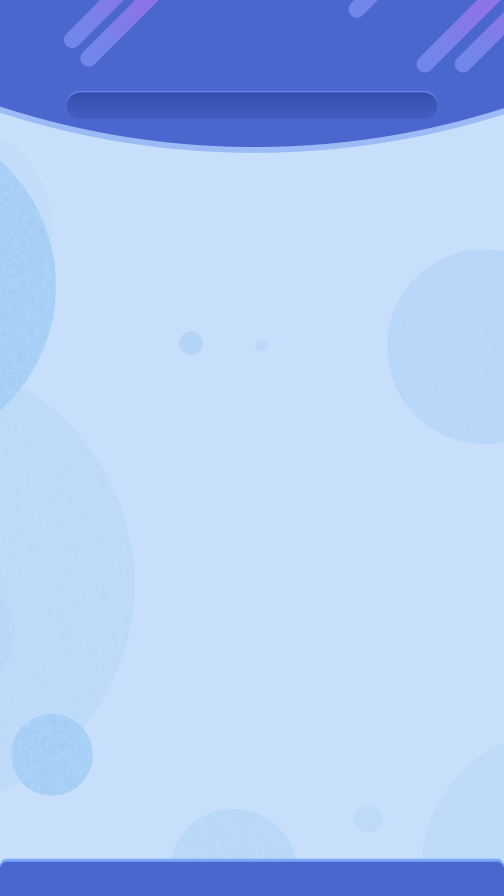
Give the GLSL for this background, as a Shadertoy shader.

```glsl
// Lengths are fractions of the canvas width.
const vec3 SKY = vec3(0.784, 0.873, 0.984);
const vec3 BUBBLE = vec3(0.650, 0.812, 0.965);
const vec3 PANEL = vec3(0.290, 0.400, 0.812);
const vec3 HEADER_RIM = vec3(0.610, 0.730, 0.960);
const vec3 FOOTER_RIM = vec3(0.480, 0.660, 0.970);
const vec3 SLOT_TOP = vec3(0.205, 0.305, 0.675);
const vec3 SLOT_BOTTOM = vec3(0.262, 0.365, 0.760);
const vec3 SLOT_LIGHT = vec3(0.420, 0.540, 0.920);
const vec3 STRIPE_LOW = vec3(0.445, 0.525, 0.920);
const vec3 STRIPE_HIGH = vec3(0.550, 0.450, 0.910);

const float HEADER_RADIUS = 1.627;
const float HEADER_DEPTH = 0.2917;
const float HEADER_RIM_WIDTH = 0.0116;
const float FOOTER_HEIGHT = 0.074;
const float FOOTER_RIM_WIDTH = 0.006;
const float FOOTER_CORNER = 0.014;
const vec2 SLOT_CENTER = vec2(0.5, 0.2083);
const vec2 SLOT_HALF = vec2(0.368, 0.0278);
const float STRIPE_RADIUS = 0.0165;
const float STRIPE_FADE = 0.125;
const float GRAIN_SCALE = 210.0;
const float GRAIN_AMOUNT = 0.035;

// Bubbles: center, radius, opacity
const int BUBBLE_COUNT = 11;
const vec4 BUBBLES[BUBBLE_COUNT] = vec4[](
    vec4(-0.104, 1.326, 0.208, 0.16),
    vec4(-0.1875, 0.620, 0.454, 0.28),
    vec4(-0.222, 1.211, 0.333, 0.92),
    vec4(-0.081, 0.521, 0.111, 0.22),
    vec4(0.103, 0.280, 0.081, 0.92),
    vec4(0.379, 1.097, 0.0235, 0.65),
    vec4(0.519, 1.093, 0.0125, 0.35),
    vec4(0.961, 1.090, 0.193, 0.44),
    vec4(0.463, 0.046, 0.127, 0.42),
    vec4(0.731, 0.153, 0.028, 0.30),
    vec4(1.111, 0.053, 0.275, 0.26));

// Stripes: lower end, measured from the top left
const int STRIPE_COUNT = 5;
const vec2 STRIPES[STRIPE_COUNT] = vec2[](
    vec2(0.1435, 0.0787), vec2(0.176, 0.1157), vec2(0.708, 0.0185),
    vec2(0.843, 0.1273), vec2(0.919, 0.1273));

float hash(vec2 p) {
    return fract(sin(dot(p, vec2(127.1, 311.7))) * 43758.5453);
}

float noise(vec2 p) {
    vec2 i = floor(p), f = fract(p);
    f = f * f * (3.0 - 2.0 * f);
    return mix(mix(hash(i), hash(i + vec2(1, 0)), f.x),
               mix(hash(i + vec2(0, 1)), hash(i + vec2(1, 1)), f.x), f.y);
}

float roundBox(vec2 p, vec2 halfSize, float radius) {
    vec2 q = abs(p) - halfSize + radius;
    return length(max(q, 0.0)) + min(max(q.x, q.y), 0.0) - radius;
}

// Coverage of a distance field, softened over one pixel
float fill(float d) {
    return clamp(0.5 - d * iResolution.x, 0.0, 1.0);
}

vec3 drawBubbles(vec3 color, vec2 p) {
    float grain = noise(p * GRAIN_SCALE) - 0.5;
    float fleck = smoothstep(0.86, 1.0, noise(p * GRAIN_SCALE * 0.6 + 37.0));
    for (int i = 0; i < BUBBLE_COUNT; i++) {
        vec4 b = BUBBLES[i];
        vec3 tint = BUBBLE + GRAIN_AMOUNT * (grain + fleck);
        color = mix(color, tint, b.w * fill(length(p - b.xy) - b.z));
    }
    return color;
}

// Header content; q.y runs down from the top
vec3 drawHeader(vec2 q) {
    vec3 color = PANEL;
    for (int i = 0; i < STRIPE_COUNT; i++) {
        vec2 v = q - STRIPES[i];
        float along = max(dot(v, vec2(0.5, -0.5)), 0.0);
        float d = length(v - along * vec2(1, -1)) - STRIPE_RADIUS;
        vec3 tint = mix(STRIPE_LOW, STRIPE_HIGH, smoothstep(0.0, STRIPE_FADE, along));
        color = mix(color, tint, fill(d));
    }
    // Recessed slot with a lit upper edge
    vec2 s = q - SLOT_CENTER;
    float slot = fill(roundBox(s, SLOT_HALF, SLOT_HALF.y));
    float inner = fill(roundBox(s - vec2(0, 0.0025), SLOT_HALF, SLOT_HALF.y));
    vec3 shade = mix(SLOT_TOP, SLOT_BOTTOM, clamp(s.y / SLOT_HALF.y * 0.5 + 0.5, 0.0, 1.0));
    return mix(color, mix(SLOT_LIGHT, shade, inner), slot);
}

void mainImage(out vec4 fragColor, in vec2 fragCoord) {
    vec2 p = fragCoord / iResolution.x;
    vec2 q = vec2(p.x, iResolution.y / iResolution.x - p.y);
    vec3 color = drawBubbles(SKY, p);

    // Curved header
    float header = length(q - vec2(0.505, HEADER_DEPTH - HEADER_RADIUS)) - HEADER_RADIUS;
    color = mix(color, HEADER_RIM, fill(header - HEADER_RIM_WIDTH));
    color = mix(color, drawHeader(q), fill(header));

    // Footer with rounded upper corners
    vec2 footerHalf = vec2(0.5, FOOTER_HEIGHT);
    float rim = roundBox(p - vec2(0.5, 0.0), footerHalf, FOOTER_CORNER);
    float body = roundBox(p - vec2(0.5, -FOOTER_RIM_WIDTH), footerHalf, FOOTER_CORNER);
    color = mix(color, FOOTER_RIM, fill(rim));
    color = mix(color, PANEL, fill(body));

    fragColor = vec4(color, 1.0);
}
```
